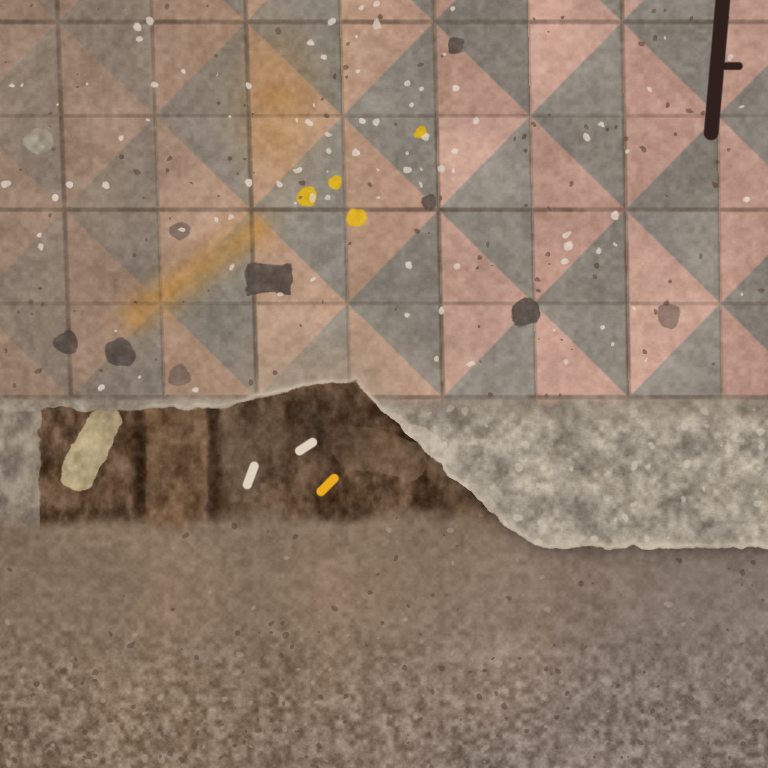
This texture is drawn by a three.js fragment shader. Its source:

```glsl
// Worn pinwheel floor tiles ending in a broken concrete kerb above brown asphalt.
varying vec2 vUv;

float hash(vec2 p) {
  return fract(sin(dot(p, vec2(127.1, 311.7))) * 43758.5);
}

float noise(vec2 p) {
  vec2 i = floor(p), f = fract(p);
  f = f * f * (3. - 2. * f);
  return mix(mix(hash(i), hash(i + vec2(1, 0)), f.x),
             mix(hash(i + vec2(0, 1)), hash(i + 1.), f.x), f.y);
}

float fbm(vec2 p) {
  float sum = 0., amp = .5;
  for (int i = 0; i < 5; i++) {
    sum += amp * noise(p);
    p = p * 2.03 + 7.1;
    amp *= .5;
  }
  return sum;
}

float segment(vec2 p, vec2 a, vec2 b) {
  vec2 d = b - a;
  return length(p - a - d * clamp(dot(p - a, d) / dot(d, d), 0., 1.));
}

float fill(float d) { return 1. - smoothstep(-.0015, .0015, d); }
float blob(vec2 p, float x, float y, float r) { return fill(length(p - vec2(x, y)) - r); }
float glow(vec2 p, vec2 c, vec2 r) { vec2 q = (p - c) / r; return exp(-dot(q, q)); }

// One randomly sized chip in a share of the grid cells
float specks(vec2 p, float scale, float share) {
  vec2 cell = floor(p * scale);
  vec2 c = .3 + .4 * vec2(hash(cell + 3.), hash(cell + 9.));
  float r = .1 + .17 * hash(cell + 5.);
  return step(hash(cell), share) * (1. - smoothstep(r - .09, r + .03, length(fract(p * scale) - c)));
}

vec3 tiles(vec2 p, vec2 w) {
  vec2 g = p - vec2(.571 + (.037 - .024 * p.x) * (.727 - p.y), .727);
  g /= vec2(.2435, .2445);
  vec2 q = fract(g) - .5, a = abs(q);
  float pink = smoothstep(-.012, .012, (a.y - a.x) * sign(q.x));
  vec3 rose = mix(vec3(.70, .57, .48), vec3(.74, .59, .53), smoothstep(.45, .65, p.x));
  vec3 col = mix(vec3(.54, .51, .47), rose, pink) + .06 * (hash(floor(g * 2.) + 4.) - .5);
  float old = 1. - smoothstep(.08, .38, p.x + .25 * (.7 - p.y));
  col = mix(col, vec3(.54, .46, .40), .65 * old);
  col *= .88 + .25 * fbm(p * 14.);

  // Ochre staining and cement haze
  float streak = segment(p, vec2(.18, .59), vec2(.33, .70)) / .024;
  float stain = exp(-streak * streak) + .75 * glow(p, vec2(.36, .86), vec2(.05, .09));
  col = mix(col, vec3(.72, .52, .25), min(.75, stain * (.35 + .5 * fbm(p * 40.))));
  col = mix(col, vec3(.62, .54, .46), .75 * glow(p, vec2(.42, .51), vec2(.12, .055)));

  // Joints and the faint scored half lines
  float wear = .5 + .6 * noise(p * 30.);
  float joint = 1. - smoothstep(.004, .02, .5 - max(a.x, a.y));
  float score = 1. - smoothstep(.004, .016, min(a.x, a.y));
  col = mix(col, vec3(.35, .29, .24), max(.65 * joint, .35 * score) * wear);

  // Dark gum marks and a pale patch
  float gum = fill(max(abs(w.x - .35) - .028, abs(w.y - .637) - .019));
  gum += blob(w, .684, .592, .019) + blob(w, .56, .736, .011) + blob(w, .156, .542, .019);
  gum += blob(w, .595, .941, .013) + blob(w, .087, .554, .015);
  gum += .6 * (blob(w, .87, .589, .015) + blob(w, .235, .699, .014) + blob(w, .235, .511, .014));
  col = mix(col, vec3(.33, .29, .27), .85 * gum);
  col = mix(col, vec3(.74, .73, .64), .75 * blob(w, .05, .815, .018) * noise(p * 110.));

  // Paint drips and light chips
  float yellow = blob(w, .398, .745, .012) + blob(w, .436, .762, .009);
  yellow += blob(w, .463, .717, .013) + blob(w, .547, .828, .007);
  col = mix(col, vec3(.88, .70, .12), .9 * yellow);
  float splash = glow(p, vec2(.44, .83), vec2(.13, .15)) + .6 * glow(p, vec2(.78, .62), vec2(.07, .14));
  col = mix(col, vec3(.87, .82, .77), .8 * specks(w, 48., .05 + .22 * splash));
  return mix(col, vec3(.36, .28, .23), .6 * specks(w + .37, 65., .05));
}

vec3 hollow(vec2 p, vec2 w) {
  float rough = fbm(p * vec2(55, 28));
  vec3 col = mix(vec3(.25, .18, .12), vec3(.47, .37, .29), smoothstep(.25, .75, rough));
  col = mix(col, vec3(.46, .37, .29), .7 * fill(segment(w, vec2(.46, .42), vec2(.53, .40)) - .027));
  col = mix(col, vec3(.22, .17, .13), .7 * glow(p, vec2(.41, .44), vec2(.06, .045)));
  col = mix(col, vec3(.44, .38, .31), .65 * glow(p, vec2(.315, .40), vec2(.04, .07)));
  // Brown pillar between dark grooves
  float side = abs(w.x - .23);
  col = mix(col, vec3(.48, .37, .27) * (.65 + .6 * rough), .8 * fill(side - .04));
  col = mix(col, vec3(.20, .14, .10), .75 * (1. - smoothstep(.002, .012, abs(side - .048))));
  // Grey block and cream flake
  col = mix(col, vec3(.57, .52, .46) * (.6 + .7 * rough), fill(w.x - .052));
  float flake = segment(w, vec2(.137, .452), vec2(.102, .382)) - .022;
  return mix(col, vec3(.71, .64, .50) * (.7 + .5 * rough), fill(flake));
}

void main() {
  vec2 p = vUv;
  vec2 w = p + .014 * (vec2(fbm(p * 45.), fbm(p * 45. + 19.)) - .48);
  float grain = fbm(p * 120.) - .48;

  // Asphalt, stony toward the bottom
  float stony = 1. - smoothstep(.05, .24, p.y);
  vec3 col = mix(vec3(.52, .44, .37), vec3(.53, .47, .43), smoothstep(.5, 1.1, p.x + .3 - p.y));
  col = col * (.87 + .26 * fbm(p * 9.)) + grain * (.16 + .24 * stony);
  col = mix(col, vec3(.68, .61, .54), .55 * specks(w, 50., .04 + .16 * stony));
  col = mix(col, vec3(.34, .28, .23), .6 * specks(w + .51, 62., .06 + .2 * stony));

  // Broken rim: ragged on the left, sloping to a flat lip on the right
  float slope = .207 - .97 * (w.x - .47);
  float lip = .286 + .5 * (slope + sqrt(slope * slope + .0006));
  float rim = w.y - min(lip, .467 + .034 * smoothstep(.26, .44, p.x));
  float ground = .305 + .035 * fbm(p * 18.);
  float cavity = smoothstep(-.012, .016, p.y - ground) * (1. - smoothstep(.6, .67, p.x));
  col = mix(col, hollow(p, w) + .2 * grain, cavity);
  col *= 1. - .3 * exp(-abs(rim) / .012) * smoothstep(.45, .6, p.x);

  // Concrete apron and tiled floor
  vec3 concrete = vec3(.63, .59, .53) * (.72 + .56 * fbm(p * 38.)) + .32 * grain;
  concrete = mix(concrete, vec3(.82, .78, .72), .6 * specks(w, 42., .3));
  concrete = mix(concrete, vec3(.46, .40, .34), .5 * smoothstep(.43, .5, p.y));
  vec3 surface = mix(concrete, tiles(p, w) + .15 * grain, smoothstep(.472, .49, w.y));
  float pale = exp(-abs(rim - .004) / .005) * smoothstep(.16, .22, p.x);
  pale = max(pale, .7 * fill(segment(w, vec2(.51, .45), vec2(.565, .42)) - .014));
  surface = mix(surface, vec3(.80, .74, .66), pale * (.45 + .5 * noise(p * 45.)));
  col = mix(col, surface, fill(-rim));

  // Discarded stubs
  float white = min(segment(p, vec2(.39, .413), vec2(.407, .424)), segment(p, vec2(.322, .369), vec2(.331, .393)));
  col = mix(col, vec3(.87, .82, .74), fill(white - .006));
  col = mix(col, vec3(.92, .67, .12), fill(segment(p, vec2(.418, .36), vec2(.435, .377)) - .006));

  // Dark leaning pole with its side knob
  float pole = segment(p, vec2(.943, 1.02), vec2(.926, .827)) - .0095;
  pole = min(pole, segment(p, vec2(.935, .914), vec2(.962, .914)) - .005);
  col = mix(col, vec3(.19, .13, .12), fill(pole));

  gl_FragColor = vec4(col, 1.);
}
```
